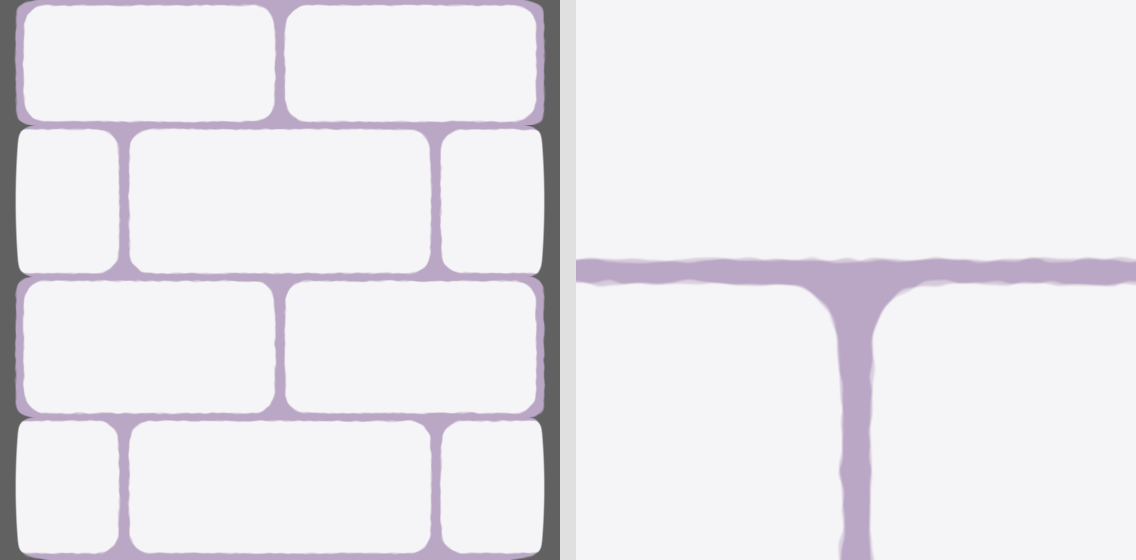
Left, the full canvas; right, a detail of the centre.
This pattern is drawn by a WebGL 1 fragment shader. Its source:

```glsl
precision highp float;
// Hand-painted brick wall: four courses alternating two and three pale bricks,
// set in torn-edged mauve mortar on a grey ground. Bricks are rounded boxes,
// mirrored about the middle; sine-hash noise roughens the mortar edges.

uniform vec2 u_resolution;

const vec3 GROUND = vec3(0.38);
const vec3 MORTAR = vec3(0.728, 0.655, 0.773);
const vec3 BRICK = vec3(0.961, 0.956, 0.963);

// Heights of the mortar beds, bottom to top
const float BED_0 = 0.0052;
const float BED_1 = 0.2552;
const float BED_2 = 0.5052;
const float BED_3 = 0.7760;
const float BED_4 = 0.9974;

const float BED_HALF = 0.0070;      // half thickness of the beds
const float JOINT_HALF = 0.0085;    // half thickness of the upright joints
const float JOINT_OFFSET = 0.2783;  // joints of the three-brick courses
const float BRICK_END = 0.4580;     // outer end of the two-brick courses
const float BRICK_RADIUS = 0.0360;
const float BRICK_BOW = 0.0035;     // how far brick sides curve in
const float WALL_HALF = 0.4720;     // half width of the wall
const float PINCH = 0.0230;         // notch in the outline at each bed
const float PINCH_POWER = 20.0;
const float TEAR = 0.0052;          // roughness of mortar edges
const float SOFTNESS = 0.0007;

float hash(vec2 p) {
    return fract(sin(dot(p, vec2(127.1, 311.7))) * 43758.5453);
}

float noise(vec2 p) {
    vec2 cell = floor(p);
    vec2 f = fract(p);
    f = f * f * (3.0 - 2.0 * f);
    float low = mix(hash(cell), hash(cell + vec2(1.0, 0.0)), f.x);
    float high = mix(hash(cell + vec2(0.0, 1.0)), hash(cell + 1.0), f.x);
    return mix(low, high, f.y);
}

// Signed edge displacement, with broad waves and fine tears
float tear(vec2 p) {
    return TEAR * (0.6 * noise(p * 95.0) + 0.4 * noise(p * 42.0 + 17.0) - 0.5);
}

float bedHeight(float index) {
    if (index < 0.5) return BED_0;
    if (index < 1.5) return BED_1;
    if (index < 2.5) return BED_2;
    if (index < 3.5) return BED_3;
    return BED_4;
}

float roundedBox(vec2 p, vec2 halfSize, float radius) {
    vec2 q = abs(p) - halfSize + radius;
    return length(max(q, 0.0)) + min(max(q.x, q.y), 0.0) - radius;
}

// Distance to the brick of this course; x is measured from the wall's middle
float brickDistance(float x, float y, float halfHeight, bool threeBricks) {
    float start = JOINT_HALF;
    float end = BRICK_END;
    if (threeBricks) {
        bool isSide = x > JOINT_OFFSET;
        start = isSide ? JOINT_OFFSET + JOINT_HALF : JOINT_HALF - JOINT_OFFSET;
        end = isSide ? 0.6 : JOINT_OFFSET - JOINT_HALF;
    }
    float v = y / halfHeight;
    vec2 halfSize = vec2(0.5 * (end - start) - BRICK_BOW * v * v,
                         halfHeight - BED_HALF);
    return roundedBox(vec2(x - 0.5 * (start + end), y), halfSize, BRICK_RADIUS);
}

// Distance to the bulging outline of the course, scaled by its slope
float wallDistance(float x, float y, float halfHeight, float bulge) {
    float v = min(abs(y) / halfHeight, 1.04);
    float pinch = PINCH * pow(v, PINCH_POWER);
    float slope = (2.0 * bulge * v + PINCH_POWER * pinch / max(v, 0.01)) / halfHeight;
    return (x - WALL_HALF + bulge * v * v + pinch) / sqrt(1.0 + slope * slope);
}

float coverage(float d, float blur) {
    return 1.0 - smoothstep(-blur, blur, d);
}

void main() {
    vec2 p = gl_FragCoord.xy / u_resolution;
    float blur = SOFTNESS + 0.7 / u_resolution.y;

    // Course and position within it
    float course = step(BED_1, p.y) + step(BED_2, p.y) + step(BED_3, p.y);
    bool threeBricks = mod(course, 2.0) < 0.5;
    float bottom = bedHeight(course);
    float top = bedHeight(course + 1.0);
    float halfHeight = 0.5 * (top - bottom);
    float y = p.y - 0.5 * (bottom + top);
    float x = abs(p.x - 0.5);

    // Two torn layers overlap to leave a translucent fringe
    float tearA = tear(p);
    float tearB = tear(p + 5.3);
    float brickD = brickDistance(x, y, halfHeight, threeBricks);
    float brick = mix(coverage(brickD + tearA, blur),
                      coverage(brickD + tearB, blur), 0.45);

    // Bare brick ends stay smooth; mortared ends are torn
    float wallD = wallDistance(x, y, halfHeight, threeBricks ? 0.0065 : 0.0015);
    float rough = threeBricks ? smoothstep(0.85, 1.0, abs(y) / halfHeight) : 1.0;
    float wall = mix(coverage(wallD + tearA * rough, blur),
                     coverage(wallD + tearB * rough, blur), 0.45);

    vec3 color = mix(GROUND, mix(MORTAR, BRICK, brick), wall);
    gl_FragColor = vec4(color, 1.0);
}
```
